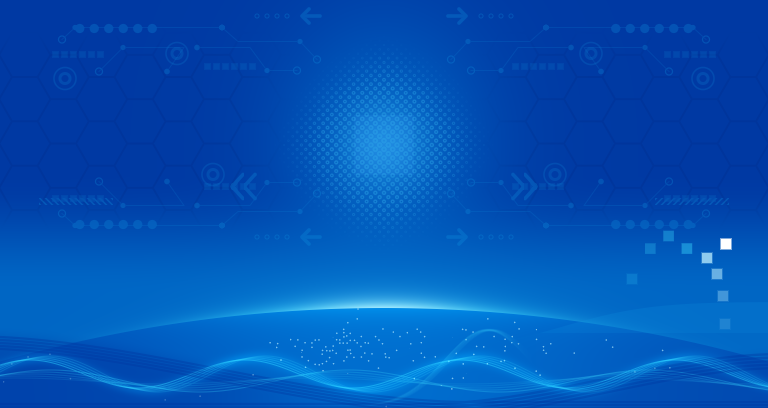
Reproduce this background procedurally as a Shadertoy shader.

```glsl
// Blue technology backdrop: halftone glow, circuit motifs, planet rim, light ribbons.
#define HEIGHT 408.0 // canvas height in design units
#define RADIUS 1404.0 // planet
#define DOT_CELL 6.15
#define HEX 25.6
#define DEEP vec3(0, 0.225, 0.64)
#define AZURE vec3(0, 0.4, 0.77)
#define SKY vec3(0.06, 0.61, 0.9)
#define CYAN vec3(0.2, 0.8, 0.97)
#define PALE vec3(0.74, 0.94, 1)

float fill(float d) { return clamp(0.5 - d * iResolution.y / HEIGHT, 0.0, 1.0); }
float stroke(float d, float w) { return fill(abs(d) - w); }
float hash(vec2 p) { return fract(sin(dot(p, vec2(127.1, 311.7))) * 43758.5453); }
float gauss(float x) { return exp(-x * x); }
float gauss(vec2 p) { return exp(-dot(p, p)); }
float box(vec2 p, float w, float h) { return fill(max(abs(p.x) - w, abs(p.y) - h)); }
float segment(vec2 p, vec2 a, vec2 b) {
  vec2 ab = b - a;
  return length(p - a - ab * clamp(dot(p - a, ab) / dot(ab, ab), 0.0, 1.0));
}

// Three joined segments with a ring and a dot at the ends
float trace(vec2 p, vec4 s, vec4 e) {
  float line = min(segment(p, s.xy, s.zw), min(segment(p, s.zw, e.xy), segment(p, e.xy, e.zw)));
  float nodes = stroke(length(p - s.xy) - 3.5, 0.6) + fill(length(p - e.zw) - 2.8);
  return max(0.6 * stroke(line, 0.45), nodes + fill(length(p - s.zw) - 2.6));
}

// Row of equal cells, centred on zero
vec2 row(vec2 p, float pitch, float count) {
  float mid = 0.5 * (count - 1.0);
  p.x -= (clamp(round(p.x / pitch + mid), 0.0, 2.0 * mid) - mid) * pitch;
  return p;
}

float hexLines(vec2 p) {
  vec2 s = HEX * vec2(3, 1.732);
  vec2 a = mod(p + 0.5 * s, s) - 0.5 * s, b = mod(p, s) - 0.5 * s;
  vec2 h = abs(dot(a, a) < dot(b, b) ? a : b);
  return stroke(max(h.y, dot(h, vec2(0.866, 0.5))) - 0.866 * HEX, 1.0);
}

// Motifs mirrored left to right, most of them top to bottom
float motifs(vec2 p) {
  vec2 s = vec2(abs(p.x), p.y - 281.5), q = abs(s);
  float m = trace(q, vec4(322, 87, 309, 99), vec4(199, 99, 162, 99));
  m += trace(q, vec4(67, 67, 84, 85), vec4(146, 85, 162, 99));
  m += trace(q, vec4(285, 55, 261, 79), vec4(200, 79, 217, 55));
  m += trace(q, vec4(87, 56, 117, 56), vec4(134, 79, 187, 79));
  // Rows of discs, squares and small rings
  m += fill(length(row(q - vec2(268, 98), 14.5, 6.0)) - 4.6);
  m += 0.6 * box(row(q - vec2(154, 60), 9.0, 6.0), 3.2, 3.2);
  m += 0.6 * box(row(q - vec2(306, 72), 9.0, 6.0), 3.2, 3.2);
  m += stroke(length(row(q - vec2(112, 110.5), 10.0, 4.0)) - 2.0, 0.5);
  // Arrows, dials, chevrons and hatched strip
  vec2 a = vec2(82.0 - q.x, abs(q.y - 110.5));
  m += fill(min(segment(a, vec2(0), vec2(7)), segment(a, vec2(0), vec2(18, 0))) - 1.8);
  float dial = min(length(s - vec2(207, 73)), length(s - vec2(319, 48)));
  dial = min(dial, length(s - vec2(171, -48)));
  m += 0.7 * (stroke(dial - 11.0, 0.8) + stroke(dial - 5.0, 1.5));
  vec2 c = row(s - vec2(140, -60), 12.0, 2.0), h = s - vec2(308, -75);
  m += fill(segment(vec2(c.x, abs(c.y)), vec2(6, 0), vec2(-5, 12)) - 1.8);
  m += box(h, 37.0, 3.5) * stroke(mod(h.x - h.y, 6.0) - 3.0, 1.2);
  return min(m, 1.0);
}

// Rings on a diagonal lattice, shrinking outward
float halftone(vec2 p) {
  vec2 cell = mod(vec2(p.x + p.y, p.x - p.y) * 0.7071, DOT_CELL) - 0.5 * DOT_CELL;
  float reach = mix(length(p), abs(p.x) + abs(p.y), 0.25) / 116.0;
  float r = 2.9 * sqrt(max(1.0 - reach, 0.0));
  return stroke(length(cell) - 0.65 * r, 0.35 * r) * (1.0 - smoothstep(0.45, 1.0, reach));
}

void mainImage(out vec4 fragColor, in vec2 fragCoord) {
  vec2 p = (fragCoord - vec2(0.5 * iResolution.x, 0)) * HEIGHT / iResolution.y;
  float x = p.x, y = p.y;
  // Sky, central light and motifs
  vec3 col = mix(AZURE, DEEP, smoothstep(115.0, 232.0, y));
  vec2 g = p - vec2(0, 263);
  col = mix(col, vec3(0, 0.42, 0.79), 0.85 * gauss(g / vec2(105, 125)));
  col += vec3(0.1, 0.13, 0.09) * gauss(g / 42.0);
  float area = smoothstep(85.0, 150.0, abs(x)) * smoothstep(-105.0, -65.0, -abs(y - 278.0));
  col -= vec3(0, 0.018, 0.03) * area * hexLines(vec2(abs(x) - 244.0, y - 331.0));
  col = mix(col, SKY, 0.25 * motifs(p));
  col = mix(col, vec3(0.15, 0.62, 0.89), 0.5 * halftone(g));
  col += 0.02 * box(g, 30.0, 30.0);
  // Planet halo, rim and body
  float d = length(p - vec2(0, 100.0 - RADIUS)) - RADIUS, above = max(d, 0.0), body = fill(d);
  vec3 ground = mix(vec3(0, 0.29, 0.7), vec3(0, 0.43, 0.81), gauss(x / 260.0));
  ground += vec3(0, 0.13, 0.11) * exp(min(d, 0.0) / 14.0) * gauss(x / 190.0);
  col = mix(col, SKY, 0.75 * exp(-above / 22.0) * gauss(x / 175.0));
  col = mix(col, CYAN, 0.9 * exp(-above / 6.0) * gauss(x / 180.0));
  col = mix(col, PALE, 0.8 * exp(-above / 7.0) * gauss(x / 75.0));
  col = mix(col, ground, body);
  // City lights
  vec2 id = floor(p / 3.5);
  vec2 spot = p - 3.5 * (id + 0.3 + 0.4 * vec2(hash(id + 7.0), hash(id + 19.0)));
  float city = 0.34 * gauss((p - vec2(-48, 58)) / vec2(55, 17)) + 0.1 * gauss((p - vec2(75, 62)) / vec2(100, 25));
  col = mix(col, PALE, 0.65 * step(hash(id), city) * body * fill(length(spot) - 0.75));
  // Dark swells and a pale sheet
  float left = 72.0 - 66.0 * smoothstep(-420.0, 90.0, x), right = 4.0 + 50.0 * smoothstep(40.0, 400.0, x);
  col = mix(col, DEEP, 0.55 * smoothstep(-12.0, 18.0, left - y) * smoothstep(-60.0, 240.0, -x));
  col = mix(col, DEEP, 0.4 * smoothstep(-10.0, 20.0, right - y) * smoothstep(20.0, 260.0, x));
  float sheet = fill(y - 106.0 + 40.0 * gauss((x - 95.0) / 120.0)) * smoothstep(95.0, 190.0, x);
  col = mix(col, SKY, sheet * mix(0.05, 0.17, fill(75.0 - y)));
  // Ribbons
  for (float k = 0.0; k < 5.0; k++) {
    float dark = stroke(y - left + 3.0 * k, 1.1) + stroke(y - right + 3.5 * k, 1.2);
    col = mix(col, vec3(0, 0.2, 0.62), 0.35 * min(dark, 1.0));
    float wave = y - 34.0 - (14.0 + k) * cos((x + 354.0 - 5.0 * k) * 0.0292);
    float drift = y - 27.0 - (11.0 - 2.0 * k) * sin(x * 0.021 + 2.3 + 0.18 * k);
    float swoop = y - 2.0 - 76.0 * gauss((x - 103.0 - 1.5 * k) / 60.0);
    float span = smoothstep(-30.0, 50.0, x) * smoothstep(-150.0, -105.0, -x);
    float light = stroke(wave, 0.55) + 0.7 * stroke(drift, 0.55) + 0.5 * span * stroke(0.6 * swoop, 0.5);
    col = mix(col, CYAN, 0.42 * min(light, 1.0) / (1.0 + 0.35 * k));
    col += vec3(0, 0.022, 0.018) * gauss(wave / 6.0);
  }
  // Floating squares: a rising arc, a falling cascade, one bright
  for (float k = 0.0; k < 3.5; k++) {
    vec2 arc = p - vec2(248.0 + 18.3 * k, 129.0 + 43.0 * sin(k * 0.785));
    vec2 fall = p - vec2(323.0 + 12.0 * k - 2.0 * k * k, 150.0 - 13.0 * k - 3.0 * k * k);
    col = mix(col, CYAN, (0.2 + 0.09 * k) * box(arc, 5.3, 5.3));
    col = mix(col, PALE, max(0.75 - 0.2 * k, 0.0) * box(fall, 5.3, 5.3));
  }
  col = mix(col, vec3(1), box(p - vec2(342, 164), 5.5, 5.5));
  fragColor = vec4(col, 1);
}
```
